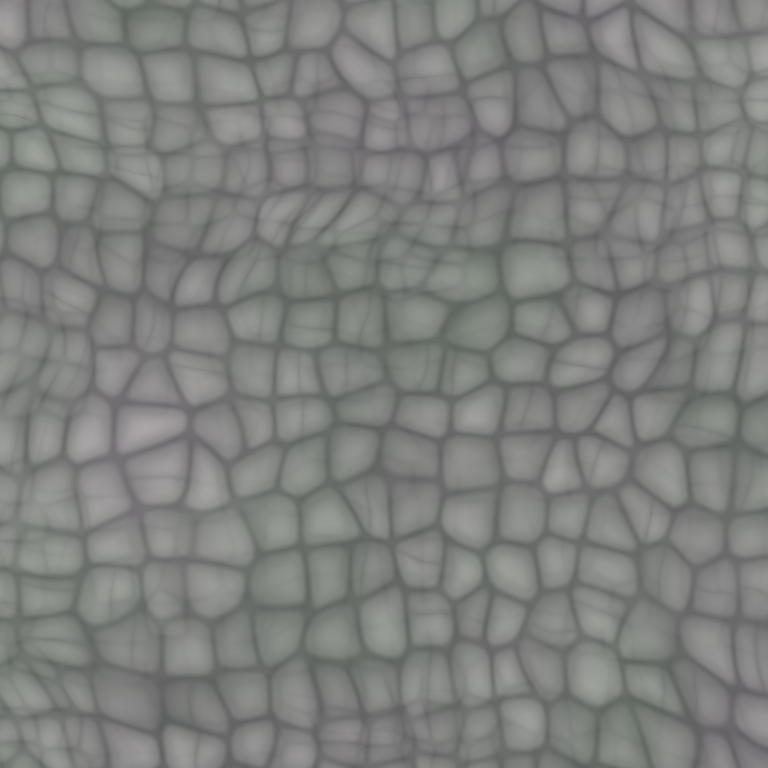
Give the GLSL for this texture, as a WebGL 1 fragment shader.

```glsl
precision highp float;
uniform vec2 u_resolution;

const vec2 GRID = vec2(15.5, 14.5);
const vec2 JITTER = vec2(0.62, 0.36);
const vec3 SEAM_COLOR = vec3(0.392, 0.400, 0.394);
const vec3 LIGHT_COLOR = vec3(0.672, 0.676, 0.662);
const vec3 MAUVE_TINT = vec3(0.012, -0.006, 0.012);

vec2 hash2(vec2 p) {
  vec3 q = fract(p.xyx * vec3(0.1031, 0.1030, 0.0973));
  q += dot(q, q.yzx + 33.33);
  return fract((q.xx + q.yz) * q.zy);
}

// Value noise in -1..1
float noise(vec2 p) {
  vec2 i = floor(p);
  vec2 f = fract(p);
  f = f * f * f * (f * (f * 6.0 - 15.0) + 10.0);
  float low = mix(hash2(i).x, hash2(i + vec2(1.0, 0.0)).x, f.x);
  float high = mix(hash2(i + vec2(0.0, 1.0)).x, hash2(i + 1.0).x, f.x);
  return mix(low, high, f.y) * 2.0 - 1.0;
}

float fbm(vec2 p) {
  return 0.6 * noise(p) + 0.28 * noise(p * 2.1 + 17.3) + 0.12 * noise(p * 4.3 + 41.7);
}

// Bends the rows gently and leans the columns
vec2 warp(vec2 p) {
  vec2 broad = vec2(noise(p * vec2(2.5, 5.0) + 11.0), noise(p * vec2(4.0, 3.0) + 53.0));
  vec2 fine = vec2(noise(p * 13.0 + 71.0), noise(p * 12.0 + 97.0));
  return p + broad * vec2(0.036, 0.038) + fine * vec2(0.009, 0.008);
}

vec2 cellCentre(vec2 id, float seed) {
  return id + 0.5 + (hash2(id + seed) - 0.5) * JITTER;
}

// Height of a cushioned cell: 0 on the seams, about 1 inside
float cushions(vec2 p, float seed) {
  vec2 base = floor(p);
  vec2 nearId = base;
  float nearest = 9.0;
  for (int y = -1; y <= 1; y++) {
    for (int x = -1; x <= 1; x++) {
      vec2 id = base + vec2(float(x), float(y));
      vec2 away = cellCentre(id, seed) - p;
      float d = dot(away, away);
      if (d < nearest) {
        nearest = d;
        nearId = id;
      }
    }
  }

  // Rounded distance to the seams
  vec2 centre = cellCentre(nearId, seed);
  float sum = 0.0;
  for (int y = -1; y <= 1; y++) {
    for (int x = -1; x <= 1; x++) {
      if (x != 0 || y != 0) {
        vec2 other = cellCentre(nearId + vec2(float(x), float(y)), seed);
        float d = dot(0.5 * (centre + other) - p, normalize(other - centre));
        sum += exp(-16.0 * d);
      }
    }
  }
  float edge = max(0.0, -log(sum) / 16.0);
  float rise = 0.48 * smoothstep(-0.02, 0.12, edge) + 0.52 * smoothstep(0.0, 0.40, edge);

  // Uneven light, and a faint crease in some cells
  vec2 local = p - centre;
  vec2 pick = hash2(nearId + seed + 131.0);
  vec2 lean = hash2(nearId + seed + 211.0) - 0.5;
  float tone = 0.95 + 0.45 * (pick.x - 0.5) + dot(local, vec2(lean.x * 1.0, -0.42));
  vec2 across = lean.y > 0.12 ? vec2(0.15, 0.99) : vec2(0.98, -0.18);
  float bend = 0.05 * noise(p * 2.0 + 29.0);
  float crease = abs(dot(local, across) + lean.x * 0.4 + bend);
  float creased = smoothstep(0.60, 0.75, pick.y);
  return rise * tone * (1.0 - 0.42 * creased * exp(-crease * 13.0));
}

void main() {
  vec2 uv = gl_FragCoord.xy / u_resolution;
  vec2 p = warp(uv);

  // Main cells with a ghost of a second, offset layer
  float body = cushions(p * GRID + 40.0, 0.0);
  float ghost = cushions(p * GRID * vec2(1.25, 1.4) + 83.4, 307.0);
  float ghostShare = 0.12 + 0.26 * smoothstep(-0.1, 0.5, fbm(uv * 4.0 + 61.0));
  float height = mix(body, ghost, ghostShare);

  // Broad blotches and soft streaks
  float blotch = fbm(uv * vec2(4.0, 6.0) + 5.0);
  float streak = noise(p * vec2(42.0, 24.0) + 19.0);
  float light = 0.03 + 0.70 * height + 0.15 * blotch + 0.035 * streak;

  vec3 color = mix(SEAM_COLOR, LIGHT_COLOR, light);
  color += MAUVE_TINT * fbm(uv * 5.0 + 151.0) * 1.6;
  gl_FragColor = vec4(color, 1.0);
}
```
